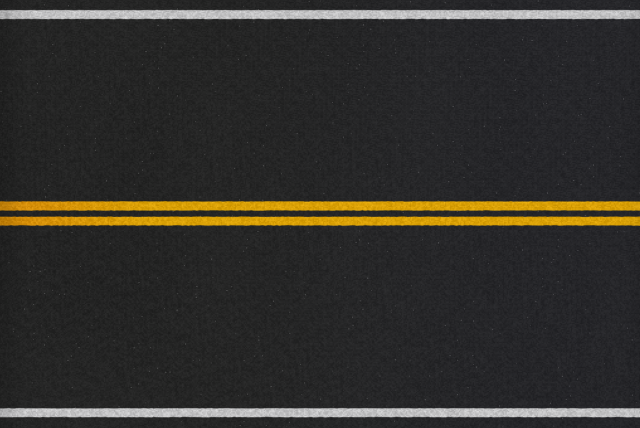
This texture is drawn by a Shadertoy shader. Its source:

```glsl
// Asphalt road from above: white edge lines and a double yellow centre line.
// Horizontal bands are distance-based strips with slightly worn rims, laid
// over layered value noise for the grain, stone chips and broad tonal drift.

float hash(vec2 p) {
    return fract(sin(dot(p, vec2(127.1, 311.7))) * 43758.5453);
}

float valueNoise(vec2 p) {
    vec2 cell = floor(p), f = fract(p);
    f = f * f * (3.0 - 2.0 * f);
    return mix(mix(hash(cell), hash(cell + vec2(1.0, 0.0)), f.x),
               mix(hash(cell + vec2(0.0, 1.0)), hash(cell + vec2(1.0, 1.0)), f.x), f.y);
}

// Coverage of a horizontal strip, softened by about one pixel
float strip(float y, float centre, float halfWidth) {
    float soft = max(0.8 / iResolution.y, 0.0012);
    return 1.0 - smoothstep(-soft, soft, abs(y - centre) - halfWidth);
}

// Sparse pale stones, at most one per grid cell
float stoneChips(vec2 p) {
    vec2 cell = floor(p);
    vec2 offset = 0.25 + 0.5 * vec2(hash(cell + 3.7), hash(cell + 9.2));
    float spot = 1.0 - smoothstep(0.08, 0.26, length(fract(p) - offset));
    return spot * smoothstep(0.94, 1.0, hash(cell + 17.0));
}

void mainImage(out vec4 fragColor, in vec2 fragCoord) {
    vec2 uv = fragCoord / iResolution.xy;
    vec2 p = fragCoord / iResolution.y;

    // Grain at three scales, each centred on zero
    float fine = valueNoise(p * 340.0) - 0.5;
    float medium = valueNoise(p * 150.0 + 31.0) - 0.5;
    float broad = valueNoise(p * vec2(6.0, 3.0) + 7.0) - 0.5;

    // Asphalt, neutral on the left and cooler on the right
    vec3 color = mix(vec3(0.143, 0.144, 0.143), vec3(0.148, 0.149, 0.162),
                     smoothstep(0.3, 0.9, uv.x));
    color += 0.045 * fine + 0.022 * medium + 0.010 * broad;
    color += 0.13 * stoneChips(p * 110.0);

    // Paint bands with rims nudged by the grain
    float rimY = p.y + 0.0012 * medium;
    float white = max(strip(rimY, 0.966, 0.0104), strip(rimY, 0.0357, 0.0104));
    float yellow = max(strip(rimY, 0.5188, 0.0106), strip(rimY, 0.4834, 0.0102));

    vec3 whitePaint = vec3(0.775, 0.775, 0.78) + 0.13 * fine + 0.08 * medium;
    vec3 yellowPaint = mix(vec3(0.85, 0.56, 0.03), vec3(0.87, 0.64, 0.02),
                           smoothstep(0.0, 0.25, uv.x));
    yellowPaint += vec3(0.11, 0.10, 0.06) * fine + vec3(0.06, 0.06, 0.05) * medium;
    color = mix(color, whitePaint, 0.98 * white);
    color = mix(color, yellowPaint, 0.98 * yellow);

    // Gentle darkening at the left and right ends
    color *= mix(0.88, 1.0, smoothstep(0.0, 0.045, uv.x));
    color *= mix(0.95, 1.0, smoothstep(0.0, 0.03, 1.0 - uv.x));

    fragColor = vec4(clamp(color, 0.0, 1.0), 1.0);
}
```
